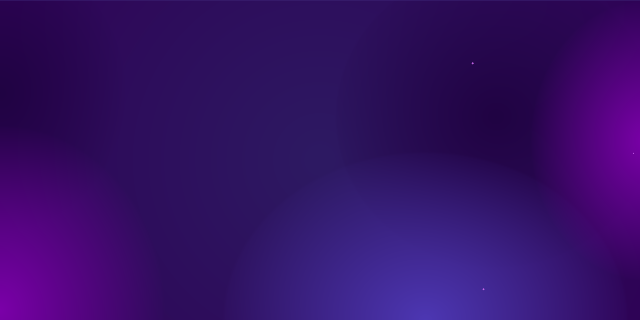
A Shadertoy shader for this background:

```glsl
// Deep violet backdrop with soft elliptical glows and a few tiny stars.

const vec3 VIOLET_CENTER = vec3(0.176, 0.100, 0.385);
const vec3 VIOLET_EDGE   = vec3(0.180, 0.010, 0.335);
const vec3 SHADOW        = vec3(0.125, 0.010, 0.260);
const vec3 INDIGO        = vec3(0.300, 0.215, 0.700);
const vec3 MAGENTA       = vec3(0.480, 0.000, 0.660);
const vec3 STAR_PINK     = vec3(0.820, 0.420, 0.950);
const vec3 RIM           = vec3(0.240, 0.150, 0.470);

// Blend an elliptical glow that fades linearly from its center to its rim.
vec3 addGlow(vec3 base, vec2 p, vec2 center, vec2 radius, vec3 tint, float rimAlpha) {
    float d = length((p - center) / radius);
    float rim = 1.0 - smoothstep(0.99, 1.01, d);
    float alpha = mix(rimAlpha, 1.0, clamp(1.0 - d, 0.0, 1.0));
    return mix(base, tint, alpha * rim);
}

// Coverage of a small round dot with a smooth edge.
float dotMask(vec2 p, vec2 center, float radius, float pixel) {
    return 1.0 - smoothstep(radius - pixel * 0.5, radius + pixel * 0.5, length(p - center));
}

void mainImage(out vec4 fragColor, in vec2 fragCoord) {
    // Canvas space: x runs 0..2, y runs 0..1.
    vec2 p = fragCoord / iResolution.xy * vec2(2.0, 1.0);
    float pixel = 1.0 / iResolution.y;

    // Radial violet base
    float spread = clamp(length(p - vec2(1.0, 0.5)) / 1.118, 0.0, 1.0);
    vec3 color = mix(VIOLET_CENTER, VIOLET_EDGE, spread);

    // Dark hollows
    color = addGlow(color, p, vec2(0.0, 0.71), vec2(0.39, 0.43), SHADOW, 0.03);
    color = addGlow(color, p, vec2(1.55, 0.635), vec2(0.50, 0.47), SHADOW, 0.08);

    // Coloured glows
    color = addGlow(color, p, vec2(1.33, 0.0), vec2(0.63, 0.523), INDIGO, 0.04);
    color = addGlow(color, p, vec2(0.0, 0.03), vec2(0.51, 0.575), MAGENTA, 0.02);
    color = addGlow(color, p, vec2(2.02, 0.56), vec2(0.36, 0.435), MAGENTA, 0.02);

    // Stars: position and radius
    vec3 stars[3] = vec3[3](vec3(1.477, 0.802, 0.0030),
                            vec3(1.511, 0.096, 0.0028),
                            vec3(1.980, 0.521, 0.0015));
    for (int i = 0; i < 3; i++) {
        float core = dotMask(p, stars[i].xy, stars[i].z, pixel);
        color = mix(color, STAR_PINK, core * 0.9);
    }

    // Faint rim along the top
    color = mix(color, RIM, 0.5 * smoothstep(0.996, 0.999, p.y));

    fragColor = vec4(color, 1.0);
}
```
